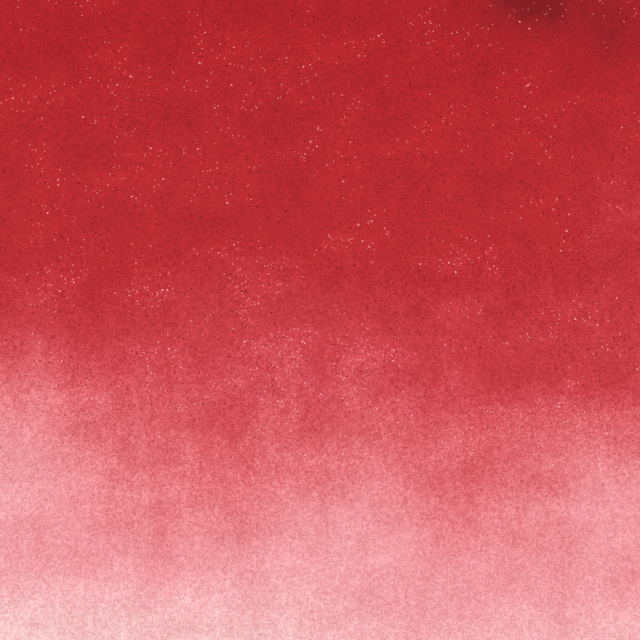
A Shadertoy shader for this texture:

```glsl
vec2 hash2(vec2 p) {
    vec3 q = fract(p.xyx * vec3(0.1031, 0.103, 0.0973));
    q += dot(q, q.yzx + 33.33);
    return fract((q.xx + q.yz) * q.zy);
}

// Distance to the nearest cell point, and that cell's random value
vec2 cellular(vec2 p) {
    vec2 cell = floor(p), nearest = vec2(9.0, 0.0);
    for (int y = -1; y <= 1; y++)
    for (int x = -1; x <= 1; x++) {
        vec2 id = cell + vec2(x, y);
        float d = length(id + hash2(id) - p);
        if (d < nearest.x) nearest = vec2(d, hash2(id + 71.7).x);
    }
    return nearest;
}

// Warped layers of sines, roughly -1 to 1
float clouds(vec2 p) {
    float sum = 0.0, amp = 0.55;
    for (int i = 0; i < 6; i++) {
        p = mat2(0.8, 0.6, -0.6, 0.8) * p * 1.65 + 3.1;
        p += 0.6 * sin(p.yx * 1.3);
        sum += amp * sin(p.x) * sin(p.y + 1.0);
        amp *= 0.68;
    }
    return sum;
}

float blob(vec2 p, vec2 center, vec2 size) {
    vec2 d = (p - center) / size;
    return exp(-dot(d, d));
}

// Pigment colours running from the saturated top to the pale bottom
vec3 washRamp(float depth) {
    vec4 stops[7] = vec4[7](
        vec4(0.70, 0.15, 0.175, 0.03), vec4(0.735, 0.18, 0.205, 0.38),
        vec4(0.81, 0.265, 0.30, 0.55), vec4(0.885, 0.41, 0.445, 0.70),
        vec4(0.93, 0.54, 0.57, 0.81), vec4(0.955, 0.645, 0.67, 0.93),
        vec4(0.975, 0.81, 0.81, 1.10));
    vec3 col = stops[0].rgb;
    for (int i = 1; i < 7; i++)
        col = mix(col, stops[i].rgb, clamp((depth - stops[i - 1].w) / (stops[i].w - stops[i - 1].w), 0.0, 1.0));
    return col;
}

// Small round spots placed in a random fraction of the cells
float flecks(vec2 p, float share, float radius) {
    vec2 c = cellular(p + 0.1 * sin(p.yx * 2.7));
    float size = radius * (0.5 + 0.5 * fract(c.y * 917.0));
    return step(1.0 - share, c.y) * (1.0 - smoothstep(size * 0.3, size, c.x));
}

void mainImage(out vec4 fragColor, in vec2 fragCoord) {
    vec2 uv = fragCoord / iResolution.xy;
    float broad = clouds(uv * 4.0 + 1.7);
    float mottling = clouds(uv * 17.0 + 8.0);
    float streaks = clouds(uv * vec2(22.0, 5.0) + 4.0);

    // Uneven border of the wash
    float depth = 1.0 - uv.y;
    depth += 0.19 * blob(uv, vec2(-0.02, 0.32), vec2(0.15, 0.16));
    depth += 0.10 * blob(uv, vec2(0.0, 0.02), vec2(0.35, 0.08));
    depth += 0.11 * blob(uv, vec2(1.03, 0.22), vec2(0.13, 0.09));
    depth += 0.14 * blob(uv, vec2(0.97, 0.73), vec2(0.09, 0.13));
    depth += 0.05 * blob(uv, vec2(0.52, 0.17), vec2(0.11, 0.09));
    depth -= 0.06 * blob(uv, vec2(0.37, 0.26), vec2(0.10, 0.12));
    depth -= 0.06 * blob(uv, vec2(0.74, 0.24), vec2(0.09, 0.13));
    depth -= 0.06 * blob(uv, vec2(0.90, 0.43), vec2(0.16, 0.09));
    depth -= 0.05 * blob(uv, vec2(0.16, 0.54), vec2(0.13, 0.07));
    float wet = smoothstep(0.2, 0.6, depth);
    depth += 0.035 * broad + 0.032 * mottling + 0.022 * streaks * wet;

    // Paper tooth: random cell values break up the cell outlines
    vec2 fine = cellular(uv * 290.0);
    vec2 rough = cellular(uv * 170.0 + 40.0);
    float grain = 0.5 * (fine.x - 0.5) + 0.55 * (fine.y - 0.5) + 0.3 * (rough.y - 0.5);
    depth += 0.11 * grain * (0.5 + 0.5 * wet);
    vec3 col = washRamp(depth);
    col *= 1.0 + (0.14 - 0.06 * wet) * grain + 0.035 * mottling * (1.0 - 0.6 * wet);

    // Dark smudges in the upper right
    float smudge = blob(uv, vec2(0.84, 1.0), vec2(0.10, 0.05))
                 + 0.5 * blob(uv, vec2(0.96, 0.94), vec2(0.06, 0.05));
    col = mix(col, vec3(0.43, 0.11, 0.13), clamp(smudge * (0.5 + 0.4 * mottling), 0.0, 0.65));

    // Bare paper flecks gathered in patches, then dark pits
    float patches = smoothstep(-0.25, 0.7, mottling + 0.4 * broad);
    float band = 0.3 + 0.7 * blob(uv, vec2(0.5, 0.42), vec2(0.9, 0.22));
    float bare = 0.6 * flecks(uv * 230.0, 0.22 * patches * band, 0.65);
    bare = max(bare, flecks(uv * 140.0 + 19.0, 0.06 * patches * band, 0.42));
    col = mix(col, vec3(0.96, 0.70, 0.69), 0.65 * bare);
    float pits = flecks(uv * 210.0 + 57.0, 0.06, 0.55) * smoothstep(0.12, 0.5, uv.y);
    col = mix(col, vec3(0.42, 0.09, 0.11), 0.45 * pits);

    fragColor = vec4(clamp(col, 0.0, 1.0), 1.0);
}
```
